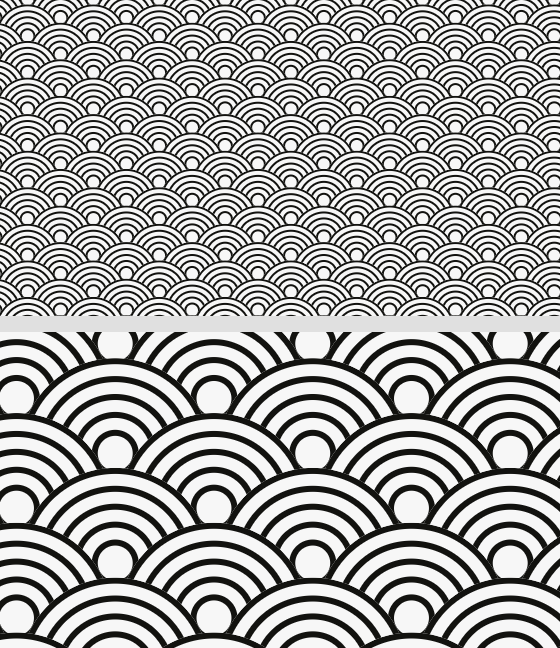
Top: the whole. Bottom: its middle third, enlarged.
Give the GLSL for this pattern, as a Shadertoy shader.

```glsl
const vec3 PAPER = vec3(0.97);
const vec3 INK = vec3(0.07, 0.07, 0.06);

// Canvas height is 1; all scale sizes below are fractions of PERIOD.
const float PERIOD = 0.20833;
const vec2 ANCHOR = vec2(0.9206, 0.5387);
const float ROW_STEP = 0.27778;
const float DOT_RADIUS = 0.1037;
const float RING_GAP = 0.0907;
const float LAST_RING = 4.0;
const float LINE_WIDTH = 0.0305;

float coverage(float dist, float pixel) {
    return clamp(0.5 - dist / pixel, 0.0, 1.0);
}

// Offset from the nearest scale centre in a row; odd rows shift by half.
vec2 scaleOffset(vec2 p, float row) {
    float shift = 0.5 * mod(row, 2.0);
    return vec2(fract(p.x - shift + 0.5) - 0.5, p.y - row * ROW_STEP);
}

// Signed distance to the nearest concentric line.
float ringDistance(float radius) {
    float ring = clamp(round((radius - DOT_RADIUS) / RING_GAP), 0.0, LAST_RING);
    return abs(radius - DOT_RADIUS - ring * RING_GAP) - 0.5 * LINE_WIDTH;
}

vec3 paintScale(vec3 under, float radius, float pixel) {
    float rim = DOT_RADIUS + LAST_RING * RING_GAP + 0.5 * LINE_WIDTH;
    vec3 scale = mix(PAPER, INK, coverage(ringDistance(radius), pixel));
    return mix(under, scale, coverage(radius - rim, pixel));
}

void mainImage(out vec4 fragColor, in vec2 fragCoord) {
    vec2 p = (fragCoord / iResolution.y - ANCHOR) / PERIOD;
    float pixel = 1.0 / (iResolution.y * PERIOD);
    float nearestRow = round(p.y / ROW_STEP);

    // Paint downward so each lower row overlaps the one above.
    vec3 color = PAPER;
    for (int i = 2; i >= -2; i--) {
        float radius = length(scaleOffset(p, nearestRow + float(i)));
        color = paintScale(color, radius, pixel);
    }
    fragColor = vec4(color, 1.0);
}
```
